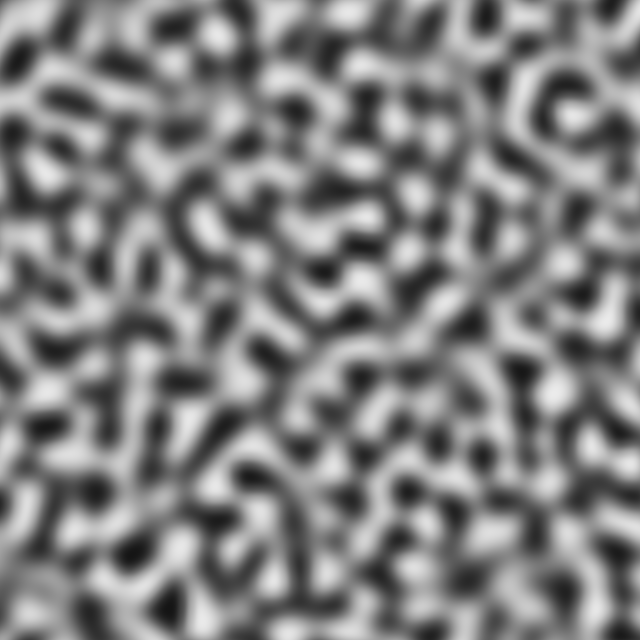
Reproduce this texture procedurally as a three.js fragment shader.

```glsl
#define WAVES 72
#define MIN_FREQ 8.0      // cycles across the canvas
#define MAX_FREQ 16.0
#define SEED 41.0
#define BLUR_STEP 0.0142  // spacing of the blur taps
#define DARK 0.075
#define LIGHT 0.935
#define CONTRAST 1.75

varying vec2 vUv;

const float TAU = 6.2831853;

// Three random values from one number
vec3 hash3(float n) {
  vec3 p = fract(vec3(n) * vec3(0.1031, 0.1030, 0.0973));
  p += dot(p, p.yzx + 33.33);
  return fract((p.xxy + p.yzz) * p.zyx);
}

// Logistic curve: noise to soft black and white strands
vec3 softThreshold(vec3 noise) {
  return 1.0 / (1.0 + exp(-CONTRAST * noise));
}

void main() {
  // Isotropic band-limited noise from plane waves, on a 3 x 3 grid of taps
  vec3 below = vec3(0.0);
  vec3 middle = vec3(0.0);
  vec3 above = vec3(0.0);
  for (int i = 0; i < WAVES; i++) {
    float index = float(i);
    vec3 rnd = hash3(index + SEED);
    float angle = 0.5 * TAU * (index + rnd.x) / float(WAVES);
    float freq = mix(MIN_FREQ, MAX_FREQ, rnd.y);
    vec2 wave = TAU * freq * vec2(cos(angle), sin(angle));
    vec2 tapShift = wave * BLUR_STEP;
    vec3 phase = dot(vUv, wave) + TAU * rnd.z + tapShift.x * vec3(-1.0, 0.0, 1.0);
    below += cos(phase - tapShift.y);
    middle += cos(phase);
    above += cos(phase + tapShift.y);
  }

  // Threshold at unit variance, then a binomial blur over the taps
  float unit = sqrt(2.0 / float(WAVES));
  vec3 columns = 0.25 * softThreshold(below * unit)
               + 0.50 * softThreshold(middle * unit)
               + 0.25 * softThreshold(above * unit);
  float tone = dot(columns, vec3(0.25, 0.5, 0.25));

  gl_FragColor = vec4(vec3(mix(DARK, LIGHT, tone)), 1.0);
}
```
